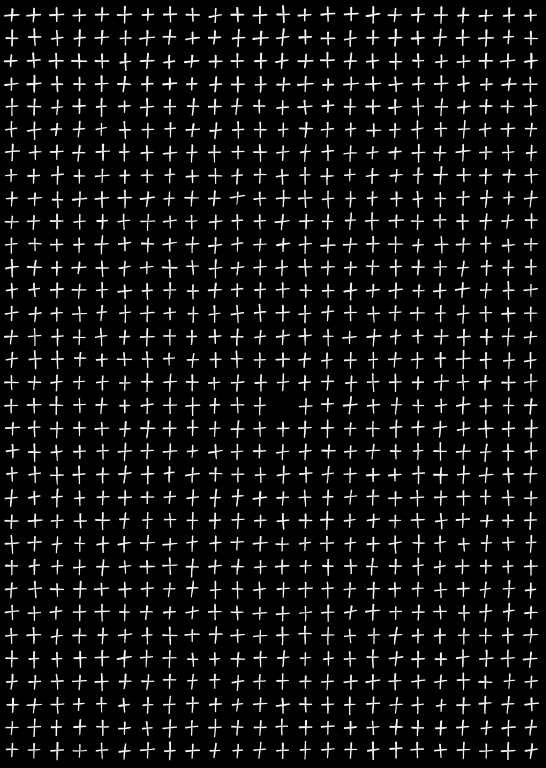
Give the GLSL for this pattern, as a WebGL 1 fragment shader.

```glsl
precision highp float;

// A grid of small hand-drawn white crosses on black, with one cell left empty.
// Each cross is two tapered strokes with hashed position, tilt and length;
// gradient noise bends the strokes and varies their ink width.

uniform vec2 u_resolution;

// Lengths are fractions of the canvas height.
const vec2 GRID = vec2(24.0, 33.0);         // columns, rows
const vec2 PITCH = vec2(0.02939, 0.02995);  // spacing of the crosses
const vec2 GRID_CENTER = vec2(-0.0020, 0.0013);
const vec2 EMPTY_CELL = vec2(12.0, 17.0);   // column, row from the top
const vec2 HALF_LENGTH = vec2(0.0075, 0.0094); // crossbar, upright
const float HALF_WIDTH = 0.00098;
const float BAR_RAISE = 0.0011;   // crossbar height above the middle
const float JITTER = 0.0012;
const float TILT = 0.10;          // radians of random lean
const float BAR_SLOPE = 0.07;     // shared upward slant of crossbars
const float BEND = 0.0010;
const float BEND_SCALE = 1.7;     // bends per cell
const float WIDTH_WEAR = 0.45;
const float BOLD_ROWS = 4.0;      // heavier, rounder crosses at the top
const float SOFTNESS = 0.65;      // edge blur in pixels
const vec3 PAPER = vec3(0.0);
const vec3 INK = vec3(0.98);

vec2 hash2(vec2 p) {
  vec2 q = vec2(dot(p, vec2(127.1, 311.7)), dot(p, vec2(269.5, 183.3)));
  return fract(sin(q) * 43758.5);
}

// Random pair in -1..1, biased to the middle with rare larger values
vec2 jitter(vec2 cell, float seed) {
  vec2 r = hash2(cell + seed) * 2.0 - 1.0;
  return r * (0.5 + 0.5 * r * r);
}

float gradientNoise(vec2 p) {
  vec2 i = floor(p);
  vec2 f = p - i;
  vec2 u = f * f * f * (f * (f * 6.0 - 15.0) + 10.0);
  vec2 e = vec2(0.0, 1.0);
  float a = dot(hash2(i) * 2.0 - 1.0, f);
  float b = dot(hash2(i + e.yx) * 2.0 - 1.0, f - e.yx);
  float c = dot(hash2(i + e.xy) * 2.0 - 1.0, f - e.xy);
  float d = dot(hash2(i + e.yy) * 2.0 - 1.0, f - e.yy);
  return mix(mix(a, b, u.x), mix(c, d, u.x), u.y);
}

vec2 rotate(vec2 p, float angle) {
  float c = cos(angle);
  float s = sin(angle);
  return vec2(c * p.x + s * p.y, c * p.y - s * p.x);
}

// Signed distance to a stroke along x, thinner towards its far end
float strokeDistance(vec2 p, float halfLength, float halfWidth) {
  float along = clamp(p.x, -halfLength, halfLength);
  float taper = 1.0 - 0.15 * along / halfLength;
  return length(p - vec2(along, 0.0)) - halfWidth * taper;
}

float crossDistance(vec2 p, vec2 cell) {
  float bold = 1.0 - smoothstep(BOLD_ROWS - 1.0, BOLD_ROWS + 1.0, cell.y);
  vec2 lean = jitter(cell, 17.3) * TILT;
  vec2 size = HALF_LENGTH * (1.0 + 0.22 * jitter(cell, 41.9));
  size *= mix(vec2(1.0), vec2(1.05, 0.94), bold);

  // Hand wobble and uneven ink
  vec2 n = (p / PITCH + cell * 3.7) * BEND_SCALE;
  p += BEND * vec2(gradientNoise(n), gradientNoise(n + 53.1));
  float width = HALF_WIDTH * (1.0 + 0.12 * bold + 0.12 * jitter(cell, 73.7).x);
  width *= 1.0 + WIDTH_WEAR * gradientNoise(n * 1.8 + 91.3);

  p -= jitter(cell, 5.1) * JITTER;
  float raise = BAR_RAISE * (1.0 - bold) * (1.0 + jitter(cell, 29.3).y);
  vec2 bar = rotate(p - vec2(0.0, raise), BAR_SLOPE + lean.x);
  vec2 upright = rotate(p, lean.y - 0.02);
  return min(strokeDistance(bar, size.x, width),
             strokeDistance(vec2(-upright.y, upright.x), size.y, width));
}

void main() {
  vec2 p = (gl_FragCoord.xy - 0.5 * u_resolution) / u_resolution.y;
  float pixel = 1.0 / u_resolution.y;

  // Cell index, counted from the top left
  vec2 grid = (p - GRID_CENTER) / PITCH * vec2(1.0, -1.0) + 0.5 * GRID;
  vec2 cell = floor(grid);
  vec2 local = (grid - cell - 0.5) * PITCH * vec2(1.0, -1.0);

  vec2 inside = step(vec2(0.0), cell) * step(cell, GRID - 1.0);
  vec2 gap = abs(cell - EMPTY_CELL);
  float present = inside.x * inside.y * step(0.5, max(gap.x, gap.y));

  float edge = SOFTNESS * pixel;
  float ink = 1.0 - smoothstep(-edge, edge, crossDistance(local, cell));
  gl_FragColor = vec4(mix(PAPER, INK, ink * present), 1.0);
}
```
